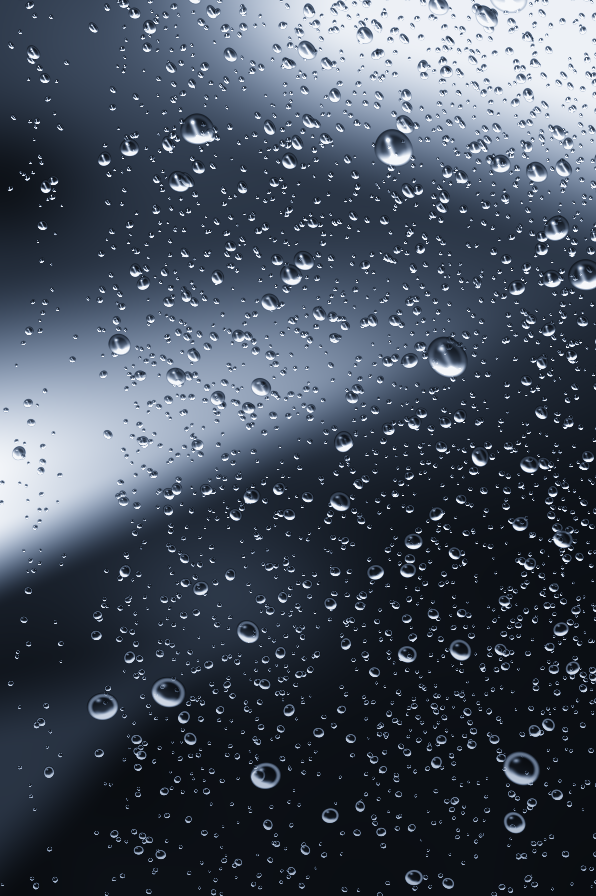
Reproduce this texture procedurally as a Shadertoy shader.

```glsl
float hash(vec2 p) {
    vec3 v = fract(vec3(p.xyx) * 0.1031);
    v += dot(v, v.yzx + 33.33);
    return fract((v.x + v.y) * v.z);
}

float noise(vec2 p) {
    vec2 i = floor(p), f = fract(p);
    f = f * f * (3.0 - 2.0 * f);
    float low = mix(hash(i), hash(i + vec2(1, 0)), f.x);
    float high = mix(hash(i + vec2(0, 1)), hash(i + vec2(1, 1)), f.x);
    return mix(low, high, f.y);
}

float fall(float a, float b, float x) {
    return 1.0 - smoothstep(a, b, x);
}

float blob(vec2 p, vec2 centre, vec2 size) {
    vec2 d = (p - centre) / size;
    return exp(-dot(d, d));
}

// Blurred scene behind the glass, as brightness
float backdrop(vec2 uv) {
    float u = uv.x, t = 1.0 - uv.y;
    float lum = mix(0.21, 0.055, smoothstep(0.38, 0.85, t + 0.22 * u));
    lum -= 0.15 * blob(vec2(u, t), vec2(0.0, 0.2), vec2(0.17, 0.08));
    lum += 0.09 * blob(vec2(u, t), vec2(0.22, 0.06), vec2(0.2, 0.12));

    // Window light at the upper right
    float edge = t - 0.05 - 0.18 * u;
    float glow = fall(-0.13, 0.07, edge) * smoothstep(0.14, 0.58, u);
    lum = mix(lum, 0.94, glow);

    // Pale diagonal band from the left
    float upper = smoothstep(0.3, 0.53, t + 0.12 * u);
    float lower = fall(0.58, 0.68, t + 0.3 * u);
    lum += 0.78 * upper * lower * exp(-2.0 * u * u - 0.8 * u);
    lum += 0.14 * blob(vec2(u, t), vec2(0.52, 0.41), vec2(0.28, 0.09));

    // Faint grey shapes in the lower dark
    lum += 0.14 * blob(vec2(u, t), vec2(0.38, 0.67), vec2(0.2, 0.09));
    float wedge = smoothstep(0.74, 0.84, t + 0.15 * u) * fall(0.9, 1.02, t + 0.7 * u);
    lum += 0.14 * wedge;
    return lum + 0.02 * (noise(uv * vec2(5, 7)) - 0.5);
}

// Share of cells that hold a drop: dry stripes at the left, wet at the right
float wetness(vec2 uv) {
    float columns = 0.55 * exp(-pow((uv.x - 0.06) / 0.035, 2.0));
    float sheet = smoothstep(0.14, 0.23, uv.x) * mix(0.65, 1.0, uv.x);
    float dryTrack = 0.65 * exp(-pow((uv.x - 0.57) / 0.05, 2.0)) * fall(0.2, 0.5, uv.y);
    float streaks = 0.65 + 0.7 * noise(uv * vec2(17, 6));
    return max(columns, sheet) * (1.0 - dryTrack) * streaks * mix(0.6, 1.0, smoothstep(0.0, 0.3, uv.y));
}

// Inverted refraction: dark cap, bright lower crescent, thin rim
float shadeDrop(vec2 q, float n, float seed, float height, float behind) {
    float d = q.y + (seed - 0.4) * 1.1 * q.x;
    float cap = smoothstep(-0.35, 0.5, d);
    float lum = 0.04 + behind * mix(0.75, 0.22, cap);
    float ring = smoothstep(0.58, 0.78, n) * fall(0.82, 1.0, n);
    lum += ring * mix(0.42, 0.12, smoothstep(0.1, 0.6, height));
    float crescent = fall(-0.6, -0.05, d) * smoothstep(0.2, 0.6, n) * fall(0.82, 1.0, n);
    lum = mix(lum, mix(0.72, 1.0, smoothstep(0.0, 0.5, height)), crescent);
    float streak = exp(-pow((q.x + 0.45 * q.y + 0.3 - 0.5 * seed) / 0.17, 2.0));
    lum += 0.6 * streak * fall(0.5, 0.85, n) * smoothstep(0.3, 0.85, height);
    float glint = blob(q, vec2(-0.3, 0.42), vec2(0.17, 0.12));
    return lum + 0.5 * glint;
}

// One layer of scattered drops; size is the largest radius in cells
void addDrops(inout float lum, vec2 p, float aspect, float cells, float size, float fill, float seed) {
    vec2 home = floor(p * cells);
    for (int j = -1; j <= 1; j++)
    for (int i = -1; i <= 1; i++) {
        vec2 id = home + vec2(i, j);
        vec2 key = id + seed * 37.0 + 100.0;
        vec2 jitter = vec2(hash(key), hash(key + 211.0)) - 0.5;
        vec2 centre = (id + 0.5 + 0.9 * jitter) / cells;
        vec2 uv = centre / vec2(aspect, 1.0);
        if (hash(key + 423.0) > fill * wetness(uv)) continue;

        float h = hash(key + 631.0), k = hash(key + 857.0);
        float radius = size * mix(0.45, 1.0, h * h) / cells;
        vec2 q = (p - centre) / radius;

        // Higher drops sag into tilted, uneven ovals
        float sag = smoothstep(0.4, 0.9, uv.y);
        q.x += sag * (k - 0.3) * 0.45 * q.y;
        q *= vec2(1.0 + 0.12 * sag * q.y, 1.0 - 0.2 * sag * k);
        float angle = atan(q.y, q.x + 0.0001);
        float n = length(q) * (1.0 + 0.07 * sin(2.0 * angle + 6.3 * h));
        float soft = 0.75 / (iResolution.y * radius);
        float cover = fall(1.0 - soft, 1.0 + soft, n);
        if (cover > 0.0) lum = mix(lum, shadeDrop(q, n, k, uv.y, lum), cover);
    }
}

// Cold blue-grey toning
vec3 tone(float lum) {
    float g = clamp(lum, 0.03, 0.97);
    return g + vec3(-0.065, 0.0, 0.095) * 4.0 * g * (1.0 - g);
}

void mainImage(out vec4 fragColor, in vec2 fragCoord) {
    float aspect = iResolution.x / iResolution.y;
    vec2 p = fragCoord / iResolution.y;
    float lum = backdrop(fragCoord / iResolution.xy);

    // Fine mist first, large drops last
    addDrops(lum, p, aspect, 82.0, 0.31, 0.5, 1.0);
    addDrops(lum, p, aspect, 61.0, 0.31, 0.42, 2.0);
    addDrops(lum, p, aspect, 41.0, 0.31, 0.4, 3.0);
    addDrops(lum, p, aspect, 23.0, 0.3, 0.36, 4.0);
    addDrops(lum, p, aspect, 11.0, 0.25, 0.22, 5.0);

    fragColor = vec4(tone(lum), 1.0);
}
```
